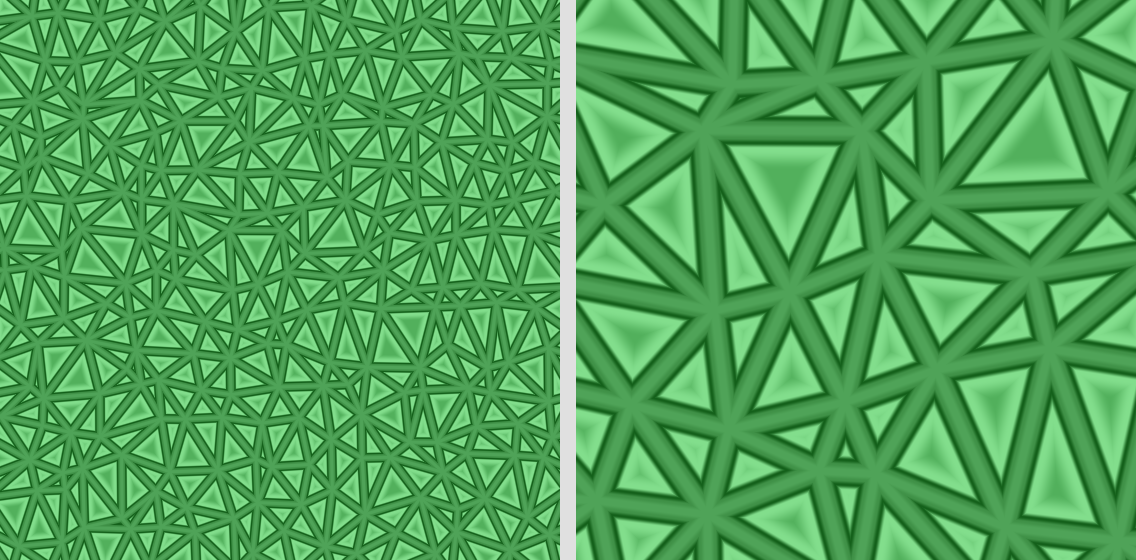
Left: the whole. Right: its middle third, enlarged.
Write a WebGL 2 fragment shader that draws this pattern.

```glsl
#version 300 es
precision highp float;
// Irregular mosaic of small outlined triangles separated by even channels.
// Jittered sites are joined by an exact Delaunay triangulation, solved per pixel
// by simplex pivots; the distance to the nearest triangle edge picks the colour.

#define CELLS 15.0          // sites along the canvas
#define JITTER 0.80         // irregularity of the sites, 0 to 1
#define CHANNEL_EDGE 0.0046 // edge distance where the outline begins
#define OUTLINE_MID 0.0074  // edge distance of the darkest line
#define FILL_EDGE 0.0105    // edge distance where the bright fill begins
#define CORE_EDGE 0.0235    // edge distance where the fill is dimmest
#define CHANNEL_COLOR vec3(0.31, 0.64, 0.345)
#define SIDE_COLOR vec3(0.25, 0.57, 0.28)
#define OUTLINE_COLOR vec3(0.075, 0.375, 0.10)
#define FILL_COLOR vec3(0.51, 0.87, 0.55)
#define CORE_COLOR vec3(0.32, 0.69, 0.36)

const int REACH = 3;
const int SIDE = 2 * REACH + 1;
const int SITES = SIDE * SIDE;
const int MAX_PIVOTS = 24;

uniform vec2 u_resolution;
out vec4 fragColor;

vec2 hash22(vec2 p) {
    vec3 h = fract(vec3(p.xyx) * vec3(0.1031, 0.1030, 0.0973));
    h += dot(h, h.yzx + 33.33);
    return fract((h.xx + h.yz) * h.zy);
}

float cross2(vec2 a, vec2 b) {
    return a.x * b.y - a.y * b.x;
}

// One jittered site per cell, with every other row shifted by half a cell.
vec2 sitePosition(vec2 cell) {
    vec2 jitter = JITTER * (hash22(cell + 71.0) - 0.5);
    return cell + 0.5 + jitter + vec2(0.5 * mod(cell.y, 2.0), 0.0);
}

// Gradient of the plane through three points lifted onto a paraboloid.
vec2 liftedGradient(vec2 a, vec2 b, vec2 c) {
    vec2 u = b - a, v = c - a;
    float du = dot(b, b) - dot(a, a);
    float dv = dot(c, c) - dot(a, a);
    return vec2(du * v.y - dv * u.y, u.x * dv - v.x * du) / cross2(u, v);
}

// Distance from q to the nearest edge of the Delaunay triangle around it.
float triangleEdgeDistance(vec2 q) {
    vec2 sites[SITES];
    vec2 base = floor(q);
    for (int i = 0; i < SITES; i++) {
        vec2 offset = vec2(i % SIDE - REACH, i / SIDE - REACH);
        sites[i] = sitePosition(base + offset) - q;
    }

    // Start with a huge triangle around q, counterclockwise, q at the origin.
    vec2 a = vec2(-20.0, -20.0), b = vec2(20.0, -20.0), c = vec2(0.0, 30.0);
    for (int pivot = 0; pivot < MAX_PIVOTS; pivot++) {
        // Find the site deepest inside the circumcircle.
        vec2 gradient = liftedGradient(a, b, c);
        float planeHeight = dot(a, a) - dot(gradient, a);
        float deepest = -1e-4;
        vec2 p = vec2(0.0);
        for (int i = 0; i < SITES; i++) {
            vec2 s = sites[i];
            float depth = dot(s, s) - dot(gradient, s) - planeHeight;
            if (depth < deepest) {
                deepest = depth;
                p = s;
            }
        }
        if (deepest >= -1e-4) break;

        // Swap it in so that the new triangle still contains q.
        float sideA = cross2(a, p), sideB = cross2(b, p), sideC = cross2(c, p);
        if (sideB <= 0.0 && sideC >= 0.0) a = p;
        else if (sideC <= 0.0 && sideA >= 0.0) b = p;
        else c = p;
    }

    float distAB = cross2(a, b) / length(b - a);
    float distBC = cross2(b, c) / length(c - b);
    float distCA = cross2(c, a) / length(a - c);
    return max(0.0, min(distAB, min(distBC, distCA)));
}

// Colour bands from the channel, over the outline, to the triangle centre.
vec3 triangleColor(float edge) {
    vec3 color = mix(CHANNEL_COLOR, SIDE_COLOR,
                     smoothstep(0.3 * CHANNEL_EDGE, CHANNEL_EDGE, edge));
    color = mix(color, OUTLINE_COLOR, smoothstep(CHANNEL_EDGE, OUTLINE_MID, edge));
    color = mix(color, FILL_COLOR, smoothstep(OUTLINE_MID, FILL_EDGE, edge));
    return mix(color, CORE_COLOR, smoothstep(1.1 * FILL_EDGE, CORE_EDGE, edge));
}

void main() {
    vec2 uv = gl_FragCoord.xy / min(u_resolution.x, u_resolution.y);
    float edge = triangleEdgeDistance(uv * CELLS) / CELLS;
    fragColor = vec4(triangleColor(edge), 1.0);
}
```
